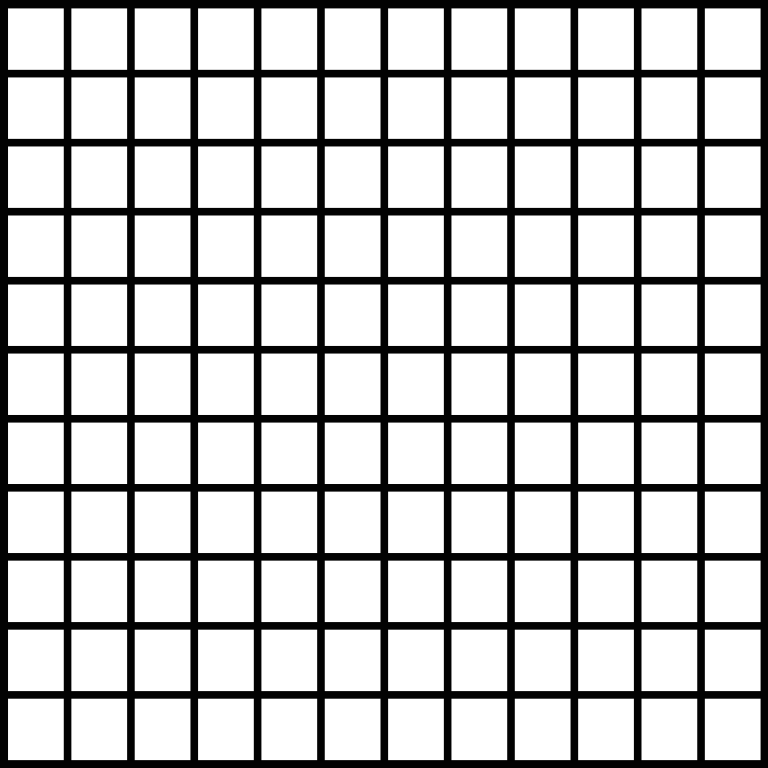
A Shadertoy shader for this pattern:

```glsl
// Black grid of 12 by 11 white rectangular cells with a solid outer border.

#define CELL_COUNT  vec2(12.0, 11.0)
#define GRID_MIN    vec2(0.0055, 0.0053)   // centre of the left and bottom lines
#define GRID_MAX    vec2(0.9953, 0.9940)   // centre of the right and top lines
#define LINE_WIDTH  0.0099
#define LINE_COLOR  vec3(0.008)
#define CELL_COLOR  vec3(1.0)

// Signed distance per axis to the sides of the nearest cell, negative inside.
vec2 cellDistance(vec2 p) {
    vec2 pitch = (GRID_MAX - GRID_MIN) / CELL_COUNT;
    vec2 grid = (p - GRID_MIN) / pitch;
    // Clamping the index keeps everything outside the grid in the border.
    vec2 index = clamp(floor(grid), vec2(0.0), CELL_COUNT - 1.0);
    vec2 offset = (grid - index - 0.5) * pitch;
    return abs(offset) - 0.5 * (pitch - LINE_WIDTH);
}

void mainImage(out vec4 fragColor, in vec2 fragCoord) {
    vec2 uv = fragCoord / iResolution.xy;

    // Coverage over one pixel on each axis; their product smooths the corners.
    vec2 coverage = clamp(0.5 - cellDistance(uv) * iResolution.xy, 0.0, 1.0);
    fragColor = vec4(mix(LINE_COLOR, CELL_COLOR, coverage.x * coverage.y), 1.0);
}
```
